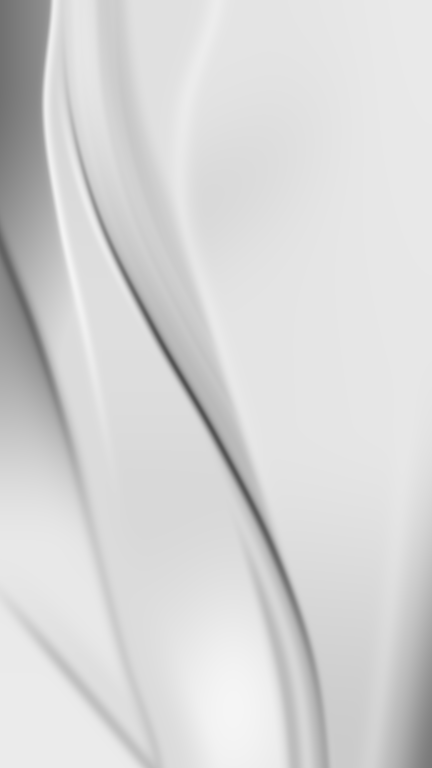
Give the GLSL for this background, as a Shadertoy shader.

```glsl
#define LINE_DEPTH 0.38
#define LINE_WIDTH 0.011
#define EDGE_SOFT 0.007
#define STREAK_DEPTH 0.012
#define CORNER_SHADE 0.28

// Smooth curve through eight evenly spaced heights, giving x
float curveX(float t, vec4 upper, vec4 lower) {
    float knots[8] = float[8](upper.x, upper.y, upper.z, upper.w,
                              lower.x, lower.y, lower.z, lower.w);
    float s = clamp(t, 0.0, 1.0) * 7.0;
    int i = min(int(s), 6);
    float f = s - float(i);
    float a = knots[max(i - 1, 0)], b = knots[i];
    float c = knots[i + 1], d = knots[min(i + 2, 7)];
    return b + 0.5 * f * (c - a + f * (2.0 * a - 5.0 * b + 4.0 * c - d
             + f * (3.0 * (b - c) + d - a)));
}

float rightOf(float d, float soft) { return smoothstep(-soft, soft, d); }

float ridge(float d, float width) { return exp(-d * d / (width * width)); }

float bump(float t, float start, float peak, float end) {
    return smoothstep(start, peak, t) * (1.0 - smoothstep(peak, end, t));
}

float hash(float n) { return fract(sin(n * 91.7) * 437.5); }

float noise(float x) {
    float i = floor(x), f = fract(x);
    return mix(hash(i), hash(i + 1.0), f * f * (3.0 - 2.0 * f));
}

void mainImage(out vec4 fragColor, in vec2 fragCoord) {
    vec2 uv = fragCoord / iResolution.xy;
    float x = uv.x, t = 1.0 - uv.y;

    // Signed horizontal distance to each fold
    float veil  = x - curveX(t, vec4(0.120, 0.100, 0.134, 0.190), vec4(0.241, 0.290, 0.37, 0.46));
    float crease = x - curveX(t, vec4(0.144, 0.162, 0.231, 0.354), vec4(0.500, 0.630, 0.720, 0.755));
    float band  = x - curveX(t, vec4(0.296, 0.333, 0.410, 0.488), vec4(0.567, 0.648, 0.722, 0.759));
    float petal = x - curveX(t, vec4(0.498, 0.426, 0.431, 0.493), vec4(0.572, 0.653, 0.731, 0.769));
    float leaf  = x - curveX(t, vec4(-0.139, -0.104, -0.019, 0.083), vec4(0.162, 0.220, 0.285, 0.366));
    float sweep = x - (0.347 + 1.51 * (t - 1.0));
    float flank = x - (1.0 - 0.12 * t * t);
    float lowerFold = crease + 0.095 * smoothstep(0.45, 0.88, t);

    // Dark upper left corner, then the leaf under it
    float tone = min(0.44 + 1.1 * x + 0.27 * smoothstep(0.1, 0.5, t), 0.86);
    float leafTone = mix(0.60, 0.91, smoothstep(0.38, 0.72, t));
    leafTone -= 0.08 * ridge(leaf, 0.06) * (1.0 - smoothstep(0.45, 0.8, t));
    tone = mix(leafTone, tone, rightOf(leaf, 0.012));

    // Pale veil between the left edge and the crease
    float veilTone = 0.84 + 0.03 * smoothstep(0.1, 0.4, t);
    veilTone -= 0.025 * ridge(t - 0.66, 0.12);
    veilTone += 0.07 * ridge(x - 0.54, 0.13) * ridge(t - 0.9, 0.14);
    veilTone += 0.03 * smoothstep(0.75, 1.0, t);
    tone = mix(tone, veilTone, rightOf(veil, mix(EDGE_SOFT, 0.06, smoothstep(0.4, 0.75, t))));
    tone += 0.09 * ridge(veil - 0.006, 0.012) * (1.0 - smoothstep(0.3, 0.7, t));

    // Lower fold beside the crease
    float foldMask = smoothstep(0.5, 0.75, t) * rightOf(lowerFold, 0.018);
    tone = mix(tone, 0.79 + 0.05 * sin(crease * 110.0), foldMask);

    // Shaded band right of the crease
    float bandTone = mix(0.85, 0.77, smoothstep(0.1, 0.6, t));
    bandTone += 0.06 * ridge(crease - 0.05, 0.04) * (1.0 - smoothstep(0.05, 0.3, t));
    bandTone -= 0.06 * ridge(band + 0.05, 0.035) * (1.0 - smoothstep(0.1, 0.4, t));
    bandTone -= 0.15 * exp(-max(crease, 0.0) / 0.035) * bump(t, 0.18, 0.45, 0.9);
    bandTone += STREAK_DEPTH * (noise(crease * 70.0) - 0.5) * 2.0;
    tone = mix(tone, bandTone, rightOf(crease, EDGE_SOFT));

    // Bright strip, then the broad petal
    float stripTone = mix(0.88, 0.84, smoothstep(0.2, 0.8, t));
    tone = mix(tone, stripTone, rightOf(band, 0.02));
    float petalTone = 0.895 + 0.02 * smoothstep(0.6, 1.0, x) * (1.0 - t);
    petalTone -= 0.045 * ridge(t - 0.29 + 0.32 * (x - 0.4), 0.1) * (1.0 - smoothstep(0.45, 0.9, x));
    petalTone -= 0.10 * smoothstep(0.55, 1.0, t);
    tone = mix(tone, petalTone, rightOf(petal, 0.015));
    tone += 0.035 * ridge(petal, 0.025) * (1.0 - smoothstep(0.3, 0.75, t));

    // Shadow down the right flank
    float flankFade = smoothstep(0.42, 1.0, t);
    tone -= flankFade * rightOf(flank, 0.022) * (0.05 + CORNER_SHADE * smoothstep(0.0, 0.13, flank));
    tone += 0.03 * ridge(flank + 0.025, 0.025) * flankFade;

    // Dark crease with a bright lip on its left
    float creaseFade = smoothstep(0.1, 0.48, t) * (1.0 - 0.65 * smoothstep(0.62, 1.0, t));
    float creaseWidth = LINE_WIDTH * mix(0.5, 1.0, smoothstep(0.15, 0.5, t));
    tone -= LINE_DEPTH * creaseFade * ridge(crease, creaseWidth);
    tone -= 0.10 * bump(t, 0.0, 0.2, 0.42) * ridge(crease, 0.007);
    tone += 0.07 * bump(t, 0.05, 0.25, 0.5) * ridge(crease + 0.018, 0.009);

    // Leaf rim and the sweep across the lower left
    float leafFade = 1.0 - 0.55 * smoothstep(0.4, 0.75, t);
    tone -= 0.17 * leafFade * ridge(leaf, 0.016);
    float sweepFade = smoothstep(0.7, 0.9, t);
    float leftOfLeaf = 1.0 - rightOf(leaf, 0.02);
    tone = mix(tone, 0.92, leftOfLeaf * sweepFade * (1.0 - rightOf(sweep, 0.03)));
    tone -= 0.15 * leftOfLeaf * smoothstep(0.72, 0.88, t) * ridge(sweep, 0.022);
    tone -= 0.04 * leftOfLeaf * sweepFade * ridge(sweep - 0.06, 0.05);

    fragColor = vec4(vec3(clamp(tone, 0.0, 1.0)), 1.0);
}
```
